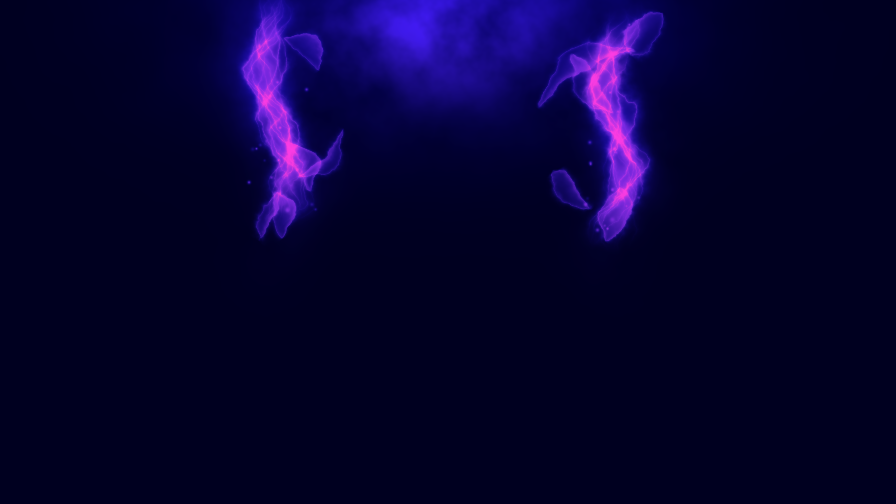
This background is drawn by a Shadertoy shader. Its source:

```glsl
#define NIGHT vec3(0.0, 0.0, 0.125)
#define DEEP_BLUE vec3(0.008, 0.0, 0.37)
#define CLOUD_VIOLET vec3(0.25, 0.105, 0.40)
#define FLAME_BLUE vec3(0.16, 0.07, 0.85)
#define FLAME_VIOLET vec3(0.56, 0.19, 1.0)
#define FLAME_PINK vec3(1.0, 0.24, 0.9)
#define STRANDS 14
#define SPARKS 18
#define STRAND_WIDTH 0.0022
#define WARP 0.016

const float PI = 3.14159;

float hash(float n) { return fract(sin(n * 127.1) * 4375.85); }

vec2 gradient(vec2 cell) {
    float angle = 2.0 * PI * hash(dot(cell, vec2(1.0, 57.3)));
    return vec2(cos(angle), sin(angle));
}

float noise(vec2 p) {
    vec2 i = floor(p), f = fract(p), e = vec2(1.0, 0.0);
    vec2 u = f * f * f * (f * (f * 6.0 - 15.0) + 10.0);
    float low = mix(dot(gradient(i), f), dot(gradient(i + e), f - e), u.x);
    float high = mix(dot(gradient(i + e.yx), f - e.yx), dot(gradient(i + 1.0), f - 1.0), u.x);
    return mix(low, high, u.y);
}

float fbm(vec2 p) {
    float sum = 0.0;
    for (float amp = 1.0; amp > 0.05; amp *= 0.5) {
        sum += amp * noise(p);
        p = mat2(1.6, 1.2, -1.2, 1.6) * p + 3.7;
    }
    return sum;
}

float bell(vec2 p, vec2 centre, vec2 size) {
    vec2 q = (p - centre) / size;
    return exp(-dot(q, q));
}

// Curved veil from a to b, with bright rims and a faint fill
float veil(vec2 p, vec2 a, vec2 b, float width, float bend) {
    vec2 axis = b - a, dir = normalize(axis);
    float t = dot(p - a, dir) / length(axis);
    float arch = sin(PI * clamp(t, 0.0, 1.0));
    float side = dot(p - a, vec2(-dir.y, dir.x)) - bend * arch;
    float edge = abs(side) - width * arch;
    float ends = smoothstep(-0.02, 0.06, t) * (1.0 - smoothstep(0.97, 1.03, t));
    float fill = (1.0 - smoothstep(-0.004, 0.004, edge)) * (0.28 + 0.2 * side / width);
    return ends * (fill + 0.4 * exp(-abs(edge) / 0.0035));
}

// Column of interwoven strands around a swaying spine
float column(vec2 p, float spine, float halfWidth, float seed) {
    float thin = max(STRAND_WIDTH, 0.6 / iResolution.y), energy = 0.0;
    for (int i = 0; i < STRANDS; i++) {
        float id = seed + float(i);
        float freq = mix(9.0, 32.0, hash(id));
        float phase = p.y * freq + 2.0 * PI * hash(id + 31.0);
        float reach = halfWidth * mix(0.3, 1.0, hash(id + 67.0));
        float slope = reach * freq * cos(phase);
        float d = (p.x - spine - reach * sin(phase)) / sqrt(1.0 + slope * slope);
        float fade = 0.55 + 0.45 * sin(p.y * 19.0 + id * 2.4);
        energy += fade * (0.4 * exp(-abs(d) / thin) + 0.2 * exp(-d * d / 0.00014));
    }
    return energy + 0.6 * bell(p, vec2(spine, p.y), vec2(0.55 * halfWidth));
}

// Bright specks scattered around a column
float sparks(vec2 p, float x, float seed) {
    float sum = 0.0;
    for (int i = 0; i < SPARKS; i++) {
        float id = seed + float(i) * 3.0;
        vec2 centre = vec2(x + 0.11 * (hash(id) + hash(id + 9.0) - 1.0), 0.52 + 0.44 * hash(id + 17.0));
        float size = mix(0.002, 0.0045, hash(id + 23.0));
        sum += bell(p, centre, vec2(size)) * mix(0.15, 0.7, hash(id + 41.0));
    }
    return sum;
}

void mainImage(out vec4 fragColor, in vec2 fragCoord) {
    vec2 p = fragCoord / iResolution.y;
    // Blue haze and violet cloud at the top
    float smoke = fbm(p * 5.5);
    float haze = bell(p, vec2(0.87, 1.0), vec2(0.40, 0.23));
    vec3 col = NIGHT + DEEP_BLUE * haze * (1.0 + 0.5 * smoke);
    float cloud = bell(p, vec2(0.86, 0.95), vec2(0.24, 0.13));
    col += CLOUD_VIOLET * cloud * clamp(0.6 + 0.9 * smoke, 0.0, 1.0);

    // Two flames, left and right
    vec2 q = p + WARP * vec2(fbm(p * 13.0), fbm(p * 13.0 + 40.0));
    vec2 spine = vec2(0.552, 1.222) + vec2(0.026, 0.022) * sin((vec2(0.77, 0.755) - q.y) * vec2(13.0, 17.0));
    vec2 fade = smoothstep(vec2(0.53, 0.5), vec2(0.7, 0.66), q.yy);
    fade *= 1.0 - smoothstep(vec2(0.88, 0.86), vec2(1.04, 1.0), q.yy);
    float energy = column(q, spine.x, 0.046, 3.0) * fade.x + column(q, spine.y, 0.052, 50.0) * fade.y;
    // Veils of the left flame, then of the right
    energy += veil(q, vec2(0.565, 0.925), vec2(0.632, 0.868), 0.020, 0.018);
    energy += veil(q, vec2(0.585, 0.640), vec2(0.676, 0.745), 0.014, -0.028);
    energy += veil(q, vec2(0.575, 0.720), vec2(0.620, 0.615), 0.026, 0.012);
    energy += veil(q, vec2(0.545, 0.620), vec2(0.570, 0.525), 0.022, 0.006);
    energy += veil(q, vec2(0.555, 0.620), vec2(0.512, 0.525), 0.014, -0.008);
    energy += veil(q, vec2(1.260, 0.895), vec2(1.076, 0.790), 0.022, -0.045);
    energy += veil(q, vec2(1.140, 0.890), vec2(1.215, 0.770), 0.026, -0.010);
    energy += veil(q, vec2(1.245, 0.880), vec2(1.310, 0.970), 0.032, 0.008);
    energy += veil(q, vec2(1.100, 0.662), vec2(1.172, 0.592), 0.020, -0.018);
    energy += veil(q, vec2(1.235, 0.630), vec2(1.205, 0.525), 0.028, 0.0);
    energy += sparks(p, 0.56, 11.0) + sparks(p, 1.21, 83.0);

    // Halo, then colour by energy
    float halo = bell(p, vec2(spine.x, 0.78), vec2(0.07, 0.19)) + bell(p, vec2(spine.y, 0.76), vec2(0.07, 0.18));
    col += FLAME_BLUE * halo * 0.35 * clamp(0.7 + smoke, 0.0, 1.5);
    vec3 flame = mix(FLAME_BLUE, FLAME_VIOLET, smoothstep(0.1, 0.9, energy));
    flame = mix(flame, FLAME_PINK, smoothstep(0.8, 1.9, energy));
    col = mix(col, flame, 1.0 - exp(-1.7 * energy));
    fragColor = vec4(clamp(col, 0.0, 1.0), 1.0);
}
```
